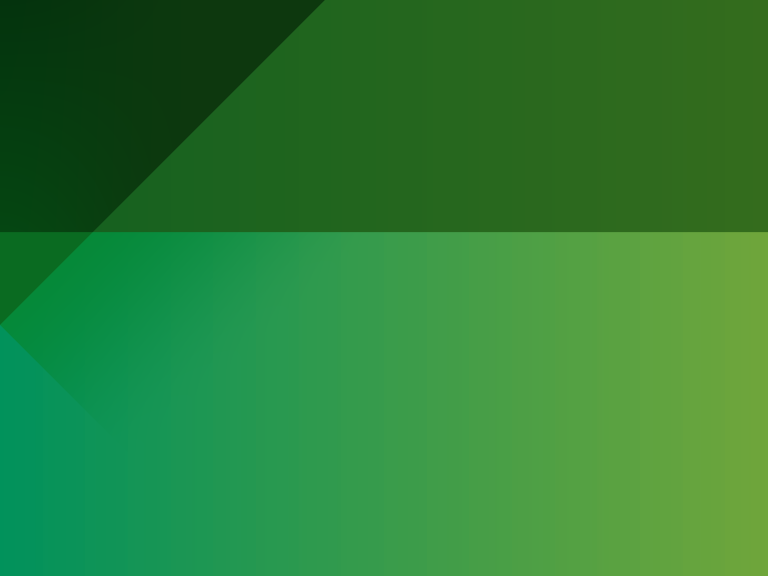
Reproduce this background procedurally as a Shadertoy shader.

```glsl
// A flat green backdrop: a teal-to-lime sweep under a dark upper band,
// with a shaded corner triangle and a soft green wedge at the left.
// Straight edges are signed distances; colours are blended gradients.

// Layout, in units of canvas height, origin at the lower left
const float HORIZON = 0.597;      // lower edge of the dark band
const float CORNER_Y = 0.436;     // height where both diagonals meet the left side
const float WEDGE_NEAR = 0.10;    // where the wedge tint starts to fade
const float WEDGE_FAR = 0.66;     // where the wedge tint is gone
const float BAND_COUNT = 18.0;    // faint vertical steps in the sweep
const float BAND_STRENGTH = 0.35;

// Colours
const vec3 TEAL = vec3(0.000, 0.570, 0.360);
const vec3 LIME = vec3(0.440, 0.650, 0.230);
const vec3 WEDGE_GREEN = vec3(0.020, 0.535, 0.215);
const vec3 FOREST = vec3(0.070, 0.375, 0.122);
const vec3 OLIVE = vec3(0.205, 0.424, 0.115);
const vec3 SHADE_TOP = vec3(0.016, 0.200, 0.050);
const vec3 SHADE_LOW = vec3(0.020, 0.275, 0.070);
const vec3 SHADE_EDGE = vec3(0.050, 0.220, 0.055);
const vec3 TRIANGLE_TIP = vec3(0.040, 0.420, 0.130);

// Antialiased coverage of the side where the distance is positive
float coverage(float distanceToEdge) {
    return clamp(distanceToEdge * iResolution.y + 0.5, 0.0, 1.0);
}

// Smooth ramp with a trace of stepped banding
float bandedRamp(float t) {
    float stepped = (floor(t * BAND_COUNT) + 0.5) / BAND_COUNT;
    return mix(t, stepped, BAND_STRENGTH);
}

void mainImage(out vec4 fragColor, in vec2 fragCoord) {
    vec2 p = fragCoord / iResolution.y;
    float ramp = bandedRamp(fragCoord.x / iResolution.x);

    // Signed distances to the three edges
    float aboveHorizon = p.y - HORIZON;
    float insideTriangle = (p.y - p.x - CORNER_Y) * inversesqrt(2.0);
    float insideWedge = (p.y + p.x - CORNER_Y) * inversesqrt(2.0);

    // Lower field with the fading wedge
    vec3 field = mix(TEAL, LIME, ramp);
    float reach = p.x + 1.1 * max(-aboveHorizon, 0.0);
    float tint = 1.0 - smoothstep(WEDGE_NEAR, WEDGE_FAR, reach);
    field = mix(field, WEDGE_GREEN, tint * coverage(insideWedge));

    // Dark upper band
    vec3 band = mix(FOREST, OLIVE, ramp);

    // Corner triangle, darker where it overlaps the band
    float height = clamp(aboveHorizon / (1.0 - HORIZON), 0.0, 1.0);
    vec3 shade = mix(SHADE_LOW, SHADE_TOP, height);
    shade = mix(shade, SHADE_EDGE, smoothstep(0.0, 0.35, p.x));
    float triangle = coverage(insideTriangle);
    field = mix(field, TRIANGLE_TIP, triangle);
    band = mix(band, shade, triangle);

    fragColor = vec4(mix(field, band, coverage(aboveHorizon)), 1.0);
}
```
